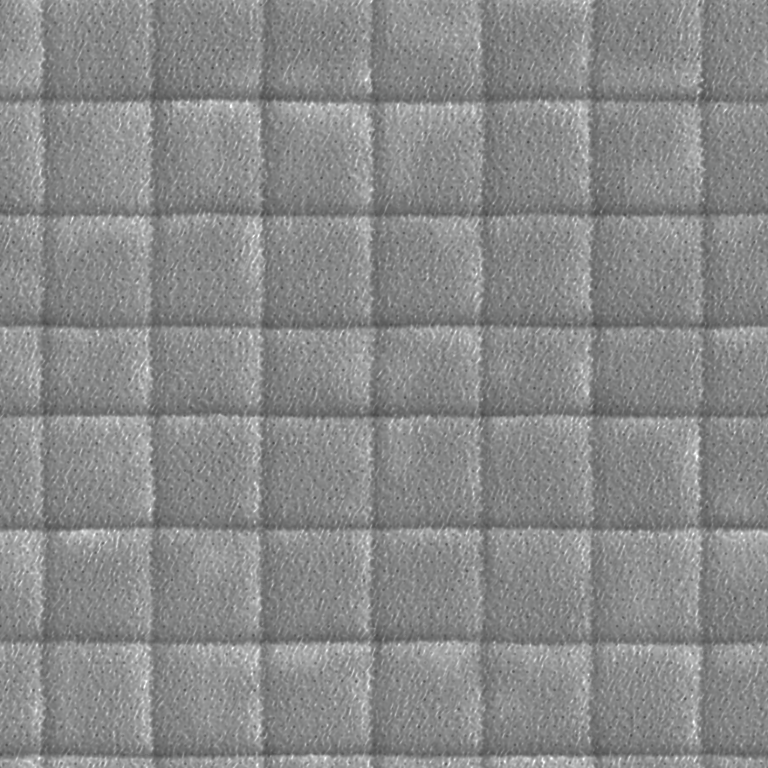
This texture is drawn by a WebGL 1 fragment shader. Its source:

```glsl
precision highp float;
// Quilted grey leather: seven by seven soft pads, stitched seams, fine slanted grain and pin holes.

uniform vec2 u_resolution;

const float PI = 3.14159265;
const float COLUMNS = 7.0;
const float ROWS = 7.0;
const float ROW_PITCH = 0.1475;             // height of every row except the last, shorter one
const vec2 SEAM_START = vec2(0.0622, 0.578);
const float SEAM_WANDER = 0.006;
const vec2 STITCHES = vec2(84.0, 77.0);
const vec2 STITCH_DEPTH = vec2(0.0040, 0.0018);
const float SEAM_RAGGED = 0.005;
const float SHEEN_WIDTH = 0.0165;
const float SHADE_WIDTH = 0.0125;
const float SEAM_HALF_WIDTH = 0.0040;
const vec2 SHEEN = vec2(0.225, 0.235);      // right edges, top edges
const vec2 SHADE = vec2(0.075, 0.105);      // left edges, bottom edges
const vec2 GRAIN_CELLS = vec2(138.0, 78.0);
const float GRAIN_RELIEF = 0.105;
const vec2 HOLE_CELLS = vec2(56.0, 84.0);   // even row count keeps the stagger seamless
const float HOLE_RADIUS = 0.0016;
const float HOLE_DEPTH = 0.16;
const float BASE_TONE = 0.522;
const vec3 LEATHER_TINT = vec3(0.994, 1.0, 1.0);

float hash(vec2 p) {
  vec3 q = fract(p.xyx * 0.1031);
  q += dot(q, q.yzx + 33.33);
  return fract((q.x + q.y) * q.z);
}

// Value noise that wraps after the given whole number of cells.
float noise(vec2 p, vec2 cells) {
  vec2 i = floor(p);
  vec2 f = p - i;
  f = f * f * (3.0 - 2.0 * f);
  vec2 a = mod(i, cells);
  vec2 b = mod(i + 1.0, cells);
  return mix(mix(hash(a), hash(vec2(b.x, a.y)), f.x),
             mix(hash(vec2(a.x, b.y)), hash(b), f.x), f.y);
}

float tileNoise(vec2 uv, float cells) {
  return noise(uv * cells, vec2(cells));
}

// Embossed fibres: an integer rotation slants them and still wraps.
float grainRelief(vec2 uv) {
  vec2 slanted = vec2(2.0 * uv.x - uv.y, uv.x + 2.0 * uv.y);
  vec2 p = slanted * GRAIN_CELLS;
  p.x += 1.2 * tileNoise(uv, 73.0);
  float streak = noise(p, GRAIN_CELLS) - noise(p + vec2(0.8, 0.3), GRAIN_CELLS);
  float speckle = tileNoise(uv, 257.0) - tileNoise(uv + vec2(0.002, 0.0022), 257.0);
  return streak + 0.6 * speckle;
}

float pinHoles(vec2 uv) {
  vec2 p = uv * HOLE_CELLS;
  p.x += 0.5 * mod(floor(p.y), 2.0);
  vec2 id = mod(floor(p), HOLE_CELLS);
  vec2 jitter = vec2(hash(id + 7.0), hash(id + 19.0)) - 0.5;
  float d = length((fract(p) - 0.5 + 0.15 * jitter) / HOLE_CELLS);
  float soft = 0.7 * HOLE_RADIUS;
  float hole = 1.0 - smoothstep(HOLE_RADIUS - soft, HOLE_RADIUS + soft, d);
  return hole * mix(0.35, 1.0, hash(id + 41.0));
}

void main() {
  vec2 uv = gl_FragCoord.xy / u_resolution;

  // Uneven seams with scalloped stitching
  vec2 wander = vec2(tileNoise(uv, 14.0), tileNoise(uv + 0.37, 14.0)) - 0.5;
  vec2 scallop = STITCH_DEPTH * abs(sin(PI * STITCHES.yx * uv.yx));
  vec2 pos = fract(uv - SEAM_START + SEAM_WANDER * wander + scallop);

  // Pad index and distances to its four edges
  float column = floor(pos.x * COLUMNS);
  float row = min(floor(pos.y / ROW_PITCH), ROWS - 1.0);
  vec2 padId = vec2(column, row);
  vec2 lowEdge = vec2(column / COLUMNS, row * ROW_PITCH);
  float topEdge = row < ROWS - 1.5 ? lowEdge.y + ROW_PITCH : 1.0;
  vec2 fromLow = pos - lowEdge;
  vec2 toHigh = vec2((column + 1.0) / COLUMNS, topEdge) - pos;

  // Sheen on right and top shoulders, shade on left and bottom ones
  vec2 fringe = toHigh - SEAM_RAGGED * tileNoise(uv, 127.0);
  vec2 lit = smoothstep(0.0, 0.006, fringe) * exp(-toHigh / SHEEN_WIDTH);
  vec2 corner = smoothstep(0.0, 0.022, min(fromLow, toHigh));
  lit *= mix(vec2(0.35), vec2(1.0), corner.yx);
  vec2 padSheen = vec2(hash(padId + 3.0), hash(padId + 57.0));
  float patchy = mix(0.5, 1.4, tileNoise(uv, 29.0));
  float sheen = dot(SHEEN * mix(vec2(0.6), vec2(1.2), padSheen), lit) * patchy;
  vec2 valley = toHigh / SEAM_HALF_WIDTH;
  vec2 dark = exp(-fromLow / SHADE_WIDTH) + exp(-valley * valley);
  float shade = dot(SHADE, dark) * mix(0.75, 1.2, tileNoise(uv + 0.61, 23.0));

  // Soft creases and worn patches inside the pads
  float pillow = corner.x * corner.y;
  float crease = tileNoise(uv, 19.0) - 0.5;
  float worn = smoothstep(0.62, 1.0, tileNoise(uv + 0.23, 16.0)) * pillow;
  float tone = BASE_TONE + 0.02 * (hash(padId + 83.0) - 0.5);
  tone += sheen - shade + 0.03 * crease + 0.06 * worn;

  // Grain glints most where the shoulders catch light
  float relief = grainRelief(uv);
  float glint = max(relief, 0.0);
  tone += relief * GRAIN_RELIEF * (1.0 + 4.0 * sheen - 2.5 * shade);
  tone += 0.12 * glint * glint * (1.0 + 5.0 * sheen);
  tone -= HOLE_DEPTH * pinHoles(uv) * (1.0 - 0.6 * min(dark.x + dark.y, 1.0));

  gl_FragColor = vec4(clamp(tone, 0.0, 1.0) * LEATHER_TINT, 1.0);
}
```
